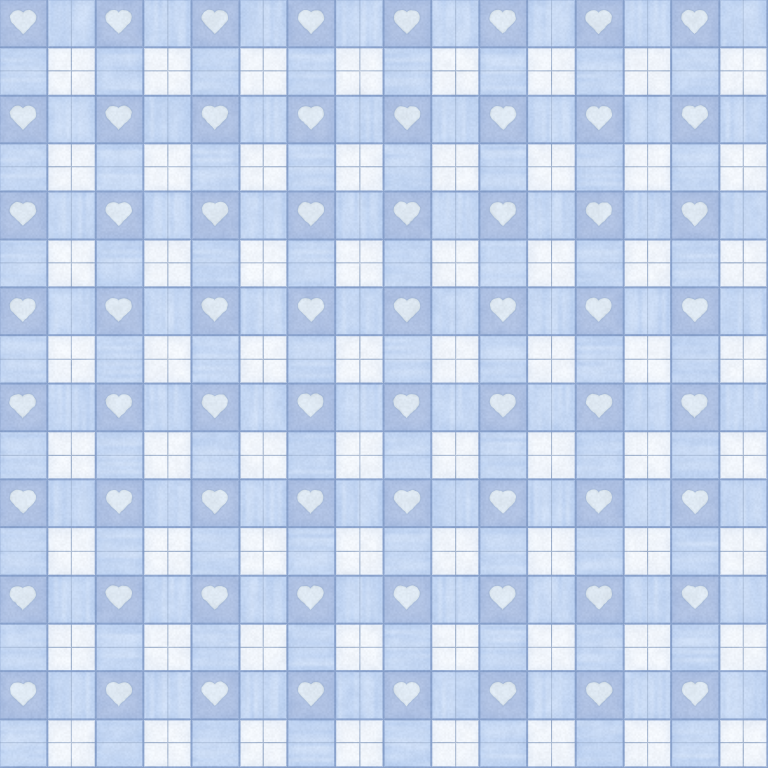
Reproduce this pattern procedurally as a WebGL 1 fragment shader.

```glsl
precision highp float;

uniform vec2 u_resolution;

#define REPEATS 8.0
#define BORDER_WIDTH 0.021
#define THREAD_WIDTH 0.011
#define HEART_SIZE 0.225
#define WOBBLE 0.008
#define GRAIN 0.035
#define DARK_BLUE vec3(0.69, 0.76, 0.89)
#define MID_BLUE vec3(0.78, 0.85, 0.955)
#define PALE vec3(0.945, 0.962, 0.985)
#define HEART_COLOR vec3(0.87, 0.91, 0.95)
#define BORDER_COLOR vec3(0.52, 0.62, 0.79)
#define THREAD_COLOR vec3(0.56, 0.64, 0.76)

float hash(vec2 p) {
  vec3 q = fract(vec3(p.xyx) * 0.1031);
  q += dot(q, q.yzx + 33.33);
  return fract((q.x + q.y) * q.z);
}

float noise(vec2 p) {
  vec2 i = floor(p);
  vec2 f = fract(p);
  f = f * f * (3.0 - 2.0 * f);
  float low = mix(hash(i), hash(i + vec2(1.0, 0.0)), f.x);
  float high = mix(hash(i + vec2(0.0, 1.0)), hash(i + 1.0), f.x);
  return mix(low, high, f.y);
}

float heartDistance(vec2 p) {
  p.x = abs(p.x);
  if (p.x + p.y > 1.0) return length(p - vec2(0.25, 0.75)) - 0.3536;
  vec2 notch = p - vec2(0.0, 1.0);
  vec2 side = p - 0.5 * max(p.x + p.y, 0.0);
  return sqrt(min(dot(notch, notch), dot(side, side))) * sign(p.x - p.y);
}

// Box-filtered coverage of a line that recurs once per repeat
float lineCoverage(float t, float center, float width, float px) {
  float shifted = t - center + 0.5;
  float wobble = (hash(vec2(floor(shifted), center * 97.0)) - 0.5) * WOBBLE;
  float d = fract(shifted) - 0.5 + wobble;
  float overlap = min(d + 0.5 * px, 0.5 * width) - max(d - 0.5 * px, -0.5 * width);
  return clamp(overlap / px, 0.0, 1.0);
}

// Soft-edged band over the first half of each repeat
float band(float t, float px) {
  float d = abs(fract(t - 0.245 + 0.5) - 0.5) - 0.25;
  return clamp(0.5 - d / px, 0.0, 1.0);
}

float borders(float t, float px) {
  return max(lineCoverage(t, 0.495, BORDER_WIDTH, px),
             lineCoverage(t, 0.995, BORDER_WIDTH, px));
}

void main() {
  float side = min(u_resolution.x, u_resolution.y);
  float px = REPEATS / side;
  // Grid coordinates count downward from the top left
  vec2 grid = vec2(gl_FragCoord.x, u_resolution.y - gl_FragCoord.y) * px;
  vec2 cell = fract(grid);
  vec2 id = floor(grid);

  // Crossing bands of the check
  float column = band(grid.x, px);
  float row = band(grid.y, px);
  vec3 color = mix(mix(PALE, MID_BLUE, column), mix(MID_BLUE, DARK_BLUE, column), row);

  // Brushed streaks along each band
  float vertical = noise(vec2(grid.x * 24.0, grid.y * 1.5)) - 0.5;
  float horizontal = noise(vec2(grid.x * 1.5, grid.y * 24.0) + 71.0) - 0.5;
  float streak = vertical * row * (1.0 - column) + horizontal * column * (1.0 - row);
  color += streak * vec3(0.06, 0.045, 0.02);

  // Mottled cloth, with squares fading toward their edges
  float mottle = noise(grid * 9.0 + 17.0) - 0.5;
  color += mottle * vec3(0.03, 0.025, 0.015);
  vec2 edge = abs(fract(grid * 2.0 + 0.01) - 0.5) * 2.0;
  float fade = smoothstep(0.55, 1.0, max(edge.x, edge.y));
  color -= fade * vec3(0.03, 0.022, 0.01);

  // Fine threads through the pale bands, thick borders around them
  float wear = 0.65 + 0.35 * noise(grid * 5.0 + 40.0);
  float threads = max(lineCoverage(grid.x, 0.745, THREAD_WIDTH, px) * (1.0 - 0.4 * row),
                      lineCoverage(grid.y, 0.74, THREAD_WIDTH, px) * (1.0 - 0.4 * column));
  color = mix(color, THREAD_COLOR, threads * wear);
  float frame = max(borders(grid.x, px), borders(grid.y, px));
  color = mix(color, BORDER_COLOR, frame * (0.6 + 0.4 * wear));

  // Heart patch with a slightly ragged, stitched rim
  vec2 drift = vec2(hash(id + 5.0), hash(id + 29.0)) - 0.5;
  vec2 p = cell - vec2(0.238, 0.228) - drift * WOBBLE;
  p = vec2(p.x, -p.y) / HEART_SIZE + vec2(0.0, 0.55);
  float d = heartDistance(p) * HEART_SIZE;
  d += (noise(grid * 30.0) - 0.5) * 0.008;
  float inside = clamp(0.5 - d / px, 0.0, 1.0);
  float rim = 1.0 - smoothstep(0.0, 0.022, abs(d));
  vec3 patchColor = HEART_COLOR + mottle * 0.03;
  color = mix(color, patchColor, inside);
  color -= rim * vec3(0.035, 0.03, 0.035);

  // Woven grain
  color += (noise(grid * 55.0) - 0.5) * GRAIN;
  gl_FragColor = vec4(clamp(color, 0.0, 1.0), 1.0);
}
```
